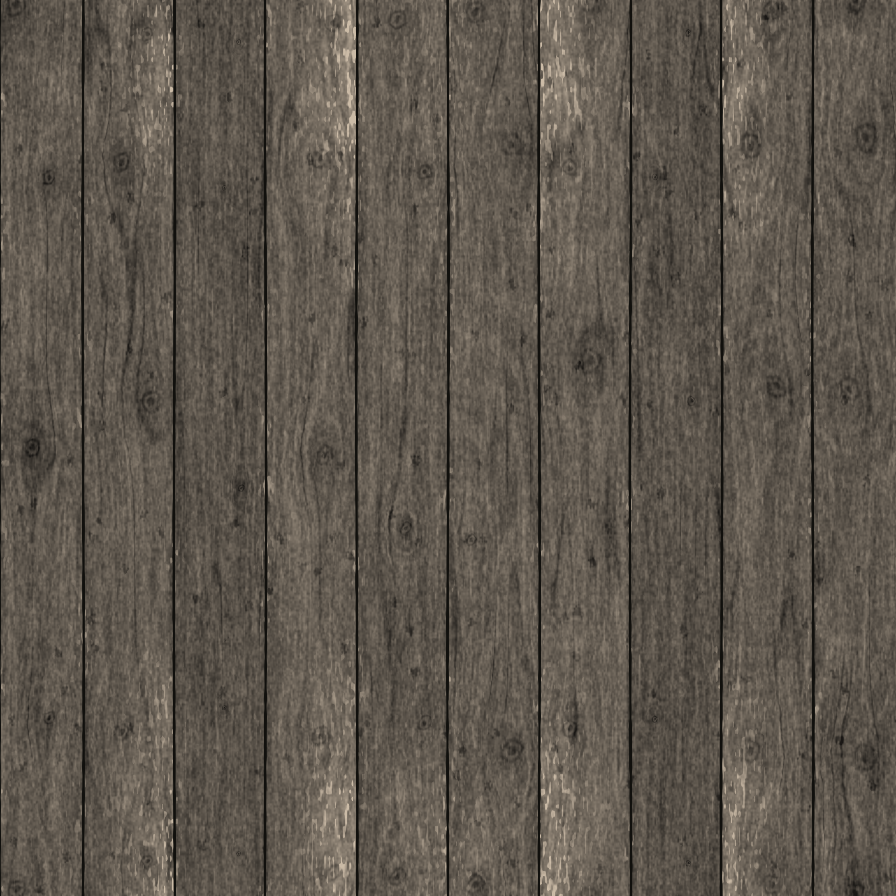
A WebGL 2 fragment shader for this texture:

```glsl
#version 300 es
precision highp float;
// Ten weathered upright planks split by thin dark gaps, toned in mirrored pairs.
// Stretched noise makes the fibres, which bend around hashed knots; contours of
// a smooth field make growth rings, and cellular noise and sines add pits and stain.

uniform vec2 u_resolution;
out vec4 fragColor;

const float PITCH = 0.1018;        // plank width, counted from the centre seam
const float GAP_HALF = 0.0014;     // half width of a seam
const float SEAM_WOBBLE = 0.0006;
const float KNOT_RADIUS = 0.0145;
const float FIBRE = 0.12;          // contrast of the fibres
const float GRIT = 0.12;           // contrast of the finest texture
const float RING = 0.05;           // contrast of the growth rings
const float BLEACH = 0.20;         // strength of the worn pale patches
const vec3 WOOD = vec3(1.0, 0.92, 0.82);
const vec3 GAP_COLOUR = vec3(0.065, 0.064, 0.052);
// Tone and wear of each plank, from the centre outwards
const float PLANK_TONE[5] = float[5](0.378, 0.388, 0.34, 0.372, 0.37);
const float PLANK_WEAR[5] = float[5](0.3, 1.0, 0.0, 0.8, 0.1);

float hash(vec2 p) {
  vec3 q = fract(vec3(p.xyx) * 0.1031);
  q += dot(q, q.yzx + 33.33);
  return fract((q.x + q.y) * q.z);
}

float noise(vec2 p) {
  vec2 i = floor(p), f = fract(p);
  f = f * f * (3.0 - 2.0 * f);
  return mix(mix(hash(i), hash(i + vec2(1, 0)), f.x),
             mix(hash(i + vec2(0, 1)), hash(i + vec2(1, 1)), f.x), f.y);
}

// Layered sines, roughly -1 to 1
float waves(vec2 p) {
  float sum = 0.0, amp = 0.5;
  for (int i = 0; i < 4; i++) {
    sum += amp * sin(p.x + 1.6 * sin(p.y));
    p = mat2(1.3, 1.1, -1.1, 1.3) * p + 2.1;
    amp *= 0.6;
  }
  return sum;
}

// Cellular noise: distance to the nearest point, and that point's hash
vec2 cellular(vec2 p) {
  vec2 cell = floor(p), best = vec2(9.0, 0.0);
  for (int j = -1; j <= 1; j++)
    for (int i = -1; i <= 1; i++) {
      vec2 c = cell + vec2(i, j);
      float d = length(c + vec2(hash(c), hash(c + 41.7)) - p);
      if (d < best.x) best = vec2(d, hash(c + 83.1));
    }
  return best;
}

// Thin broken lines along the contours of stretched noise
float hairlines(vec2 p, float width) {
  float line = 1.0 - smoothstep(0.0, width, abs(noise(p) - 0.5));
  return line * smoothstep(0.5, 0.75, noise(p * vec2(0.6, 1.7) + 57.0));
}

void main() {
  vec2 uv = gl_FragCoord.xy / u_resolution;
  float pixel = 1.0 / u_resolution.x;

  // Plank layout
  float across = (uv.x - 0.5) / PITCH;
  float plank = floor(across);
  int pair = int(min(abs(plank + 0.5), 4.5));
  float inner = fract(abs(across));
  float seam = floor(across + 0.5);
  float wobble = SEAM_WOBBLE * sin(7.0 * uv.y + 2.4 * seam);
  float edge = abs(uv.x - 0.5 - seam * PITCH + wobble);
  edge = min(edge, uv.x + 0.0005);
  float seed = plank * 31.7 + 200.0;

  // Knots: rows mirrored about mid height, bending grain and rings around them
  vec2 grain = uv;
  float knots = 0.0, swirl = 0.0;
  for (int i = -2; i <= 2; i++) {
    float row = float(i);
    vec2 key = vec2(seed, 7.0 * abs(row));
    float h = hash(key), side = hash(key + 17.3);
    float jitter = i == 0 ? 0.22 : 0.06 * sign(row);
    vec2 centre = vec2(0.5 + PITCH * (plank + 0.25 + 0.5 * side),
                       0.5 + row * (0.40 - 0.08 * abs(row)) + jitter * (h - 0.5));
    float radius = KNOT_RADIUS * mix(0.4, 1.0, h) * (pair == 2 ? 0.45 : 1.0);
    vec2 d = (uv - centre) / radius;
    d += 0.28 * vec2(waves(d.yx * 1.3 + seed), waves(d * 1.1 + seed + row));
    float dist = length(d * vec2(1.0, 0.85));
    float halo = exp(-0.16 * dist * dist);
    grain.x -= 0.8 * (uv.x - centre.x) * exp(-0.1 * dot(d, d * vec2(1.0, 0.3)));
    swirl += 0.55 * exp(-0.07 * dot(d, d * vec2(1.0, 0.4)));
    float rim = 1.0 - smoothstep(0.0, 0.3, abs(dist - 0.85));
    knots -= 0.06 * halo + 0.09 * rim + 0.12 * (1.0 - smoothstep(0.2, 0.5, dist));
  }

  // Fibres, grit, hairline cracks and growth rings
  float fibre = 0.9 * noise(grain * vec2(330.0, 16.0) + seed)
              + 0.4 * noise(grain * vec2(120.0, 6.0) + seed) - 0.65;
  float grit = noise(uv * vec2(510.0, 210.0)) + 0.6 * noise(uv * vec2(440.0, 430.0) + 31.0) - 0.8;
  float crack = hairlines(grain * vec2(75.0, 4.5) + seed, 0.09);
  float pale = hairlines(grain * vec2(90.0, 6.0) + seed + 77.0, 0.08);
  float field = noise(grain * vec2(13.0, 2.4) + seed) + swirl + 0.03 * waves(uv * vec2(30.0, 14.0));
  float rings = pow(0.5 + 0.5 * sin(field * 42.0), 3.0) - 0.31;
  rings *= mix(0.3, 1.1, hash(vec2(seed, 5.0))) * (0.4 + 0.9 * noise(uv * vec2(20.0, 8.0) + 5.0));
  float tone = PLANK_TONE[pair] + knots + FIBRE * fibre + GRIT * grit + RING * rings;
  tone += 0.05 * pale - 0.10 * crack;

  // Stain, pits and slanting saw marks
  tone += 0.015 * waves(uv * vec2(22.0, 11.0) + seed);
  vec2 pit = cellular(uv * vec2(48.0, 36.0) + seed);
  tone -= 0.10 * step(0.9, pit.y) * (1.0 - smoothstep(0.05, 0.28, pit.x + 0.2 * grit));
  if (pair == 2) tone += 0.008 * sin(uv.y * 330.0 + uv.x * 260.0 + 3.0 * waves(uv * 15.0));

  // Pale wear towards both ends, on the side facing the centre
  float ends = smoothstep(0.15, 0.45, abs(uv.y - 0.5) + 0.08 * waves(uv * vec2(9.0, 17.0) + seed));
  float worn = PLANK_WEAR[pair] * ends * (1.0 - smoothstep(0.0, 0.85, inner));
  tone += BLEACH * worn * (0.15 + 1.1 * noise(grain * vec2(300.0, 40.0) + 3.0));
  float fleck = smoothstep(0.66, 0.84, noise(uv * vec2(430.0, 120.0) + 7.0));
  float chips = smoothstep(0.45, 0.75, noise(vec2(seam * 9.0, uv.y * 26.0)));
  tone += fleck * (0.28 * chips * exp(-edge / 0.005) + 0.22 * worn + 0.05);

  // Darkened plank edges, then the gaps with slightly ragged sides
  tone -= 0.05 * exp(-edge / 0.003);
  vec3 colour = WOOD * clamp(tone, 0.1, 0.8);
  float side = GAP_HALF + 0.0006 * (noise(vec2(across * 2.0 + 40.0, uv.y * 90.0)) - 0.5);
  float gap = 1.0 - smoothstep(side - pixel * 0.5, side + pixel * 0.5, edge);
  fragColor = vec4(mix(colour, GAP_COLOUR, gap), 1.0);
}
```
